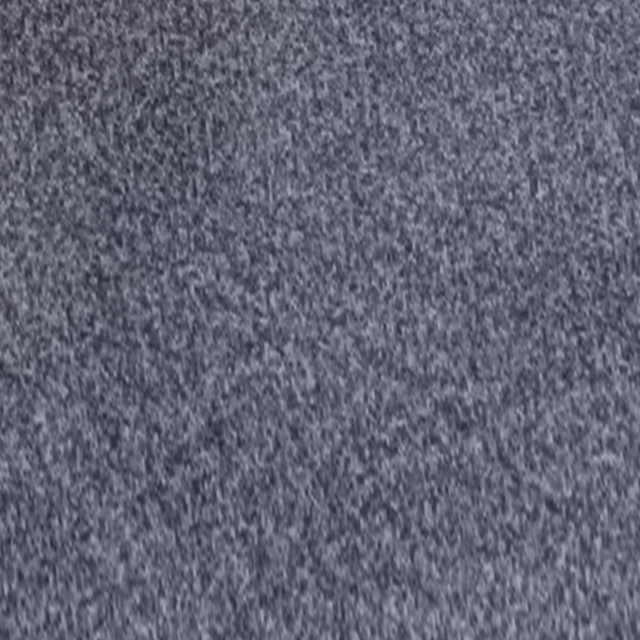
Write a WebGL 1 fragment shader that draws this texture.

```glsl
precision highp float;
// Blue-grey felted carpet: short, mostly upright fibre flecks under soft cloudy shading.

uniform vec2 u_resolution;

#define COLUMNS 168.0       // fibre columns across the canvas
#define ROWS 66.0           // fibre rows per canvas height at the bottom
#define TOP_SHRINK 22.0     // extra rows towards the top
#define LEAN 0.10           // sideways slant of the fibres
#define WANDER 0.007        // local bending of the fibres
#define FIBRE_CONTRAST 0.47
#define CLOUD_CONTRAST 0.13
#define MID_GREY 0.392
#define COOL_TINT vec3(0.0, 0.007, 0.074)
#define WARM_TINT vec3(0.006, 0.004, 0.050)

float hash(vec2 p) {
  return fract(sin(dot(p, vec2(127.1, 311.7))) * 43758.5453);
}

// Smooth value noise, 0 to 1
float noise(vec2 p) {
  vec2 cell = floor(p);
  vec2 f = fract(p);
  f = f * f * (3.0 - 2.0 * f);
  float low = mix(hash(cell), hash(cell + vec2(1.0, 0.0)), f.x);
  float high = mix(hash(cell + vec2(0.0, 1.0)), hash(cell + vec2(1.0, 1.0)), f.x);
  return mix(low, high, f.y);
}

// Tone along one column; every column starts at its own height
float columnTone(float column, float y, float seed) {
  float shifted = y + 5.0 * hash(vec2(column, seed));
  float row = floor(shifted);
  float f = smoothstep(0.0, 1.0, shifted - row);
  vec2 key = vec2(column + 19.0 * seed, row);
  return mix(hash(key), hash(key + vec2(0.0, 1.0)), f);
}

// Staggered upright flecks, centred on zero
float fibres(vec2 p, float seed) {
  float column = floor(p.x);
  float f = smoothstep(0.0, 1.0, p.x - column);
  float left = columnTone(column, p.y, seed);
  float right = columnTone(column + 1.0, p.y, seed);
  return mix(left, right, f) - 0.5;
}

// Broad uneven shading, centred on zero
float clouds(vec2 p) {
  float sum = 0.0;
  float weight = 0.5;
  for (int i = 0; i < 4; i++) {
    sum += weight * (noise(p) - 0.5);
    p = p * 2.1 + vec2(17.3, 9.1);
    weight *= 0.6;
  }
  return sum;
}

void main() {
  vec2 uv = gl_FragCoord.xy / u_resolution;

  // Fibre space: leaning, gently bent, denser towards the top
  float bend = WANDER * (noise(uv * 9.0 + 40.0) - 0.5);
  vec2 pile = vec2((uv.x + LEAN * uv.y + bend) * COLUMNS,
                   uv.y * (ROWS + TOP_SHRINK * uv.y));

  // Coarse and fine flecks, with slightly stronger glints than shadows
  float fleck = 0.62 * fibres(pile, 3.0)
              + 0.48 * fibres(pile * vec2(1.43, 1.55), 11.0);
  fleck += 0.25 * (fleck * fleck - 0.03);

  // Shading: paler at the lower right, darker and warmer at the upper left
  float slope = 0.5 * (uv.x - uv.y);
  float tone = MID_GREY + FIBRE_CONTRAST * fleck
             + CLOUD_CONTRAST * clouds(uv * 4.0 + 3.0)
             + 0.035 * slope;
  float warmth = smoothstep(0.0, 0.5, -slope + 0.25 * clouds(uv * 6.0 + 70.0));

  gl_FragColor = vec4(tone + mix(COOL_TINT, WARM_TINT, warmth), 1.0);
}
```
